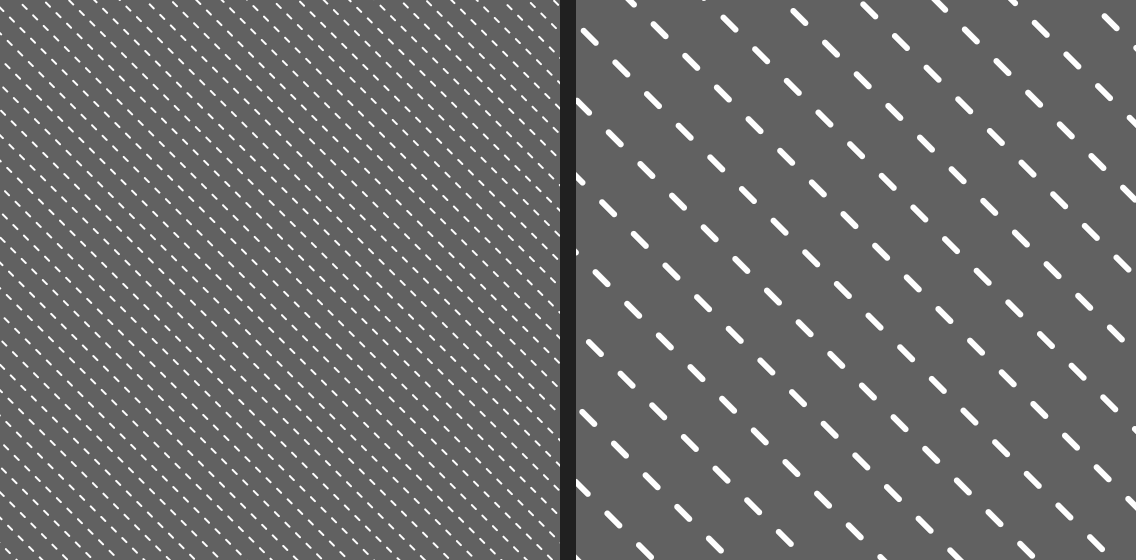
Left: the whole. Right: its middle third, enlarged.
Reproduce this pattern procedurally as a three.js fragment shader.

```glsl
// Diagonal rows of short white dashes on flat mid grey.
// The plane is turned by 45 degrees, split into rectangular cells,
// and each cell holds one round-capped dash drawn as a capsule distance.

varying vec2 vUv;

// Distance to a horizontal capsule centred on the origin
float capsule(vec2 p, float halfLength, float radius) {
  p.x -= clamp(p.x, -halfLength, halfLength);
  return length(p) - radius;
}

void main() {
  // Axes measured from the top left corner: x along the rows, y across them
  vec2 fromTop = vec2(vUv.x, 1.0 - vUv.y);
  vec2 turned = vec2(fromTop.x + fromTop.y, fromTop.x - fromTop.y) * sqrt(0.5);

  // Offset from the centre of the nearest dash
  vec2 cell = vec2(0.02664, 0.0322);
  vec2 offset = turned - vec2(0.01314, 0.02247);
  vec2 local = offset - cell * floor(offset / cell + 0.5);

  // Coverage with an edge one pixel wide
  float pixel = fwidth(vUv.x);
  float dash = clamp(0.5 - capsule(local, 0.00508, 0.00176) / pixel, 0.0, 1.0);

  gl_FragColor = vec4(mix(vec3(0.38), vec3(0.995), dash), 1.0);
}
```
